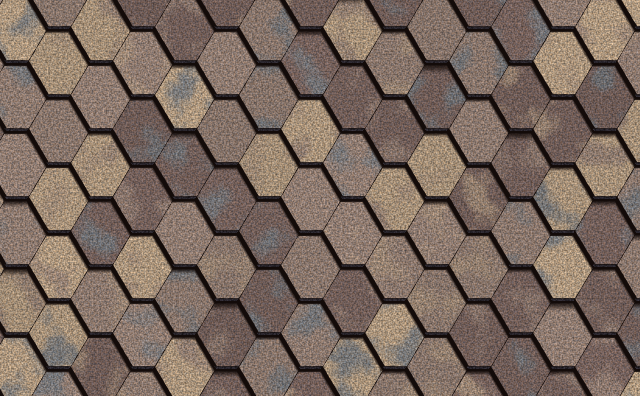
Write a WebGL 2 fragment shader that draws this texture.

```glsl
#version 300 es
precision highp float;
// Hexagonal asphalt roof shingles: staggered columns of flat-topped hexagons.
// Each tile is an intersection of three slabs; wide slits on one diagonal and
// under each tile read as shadow. Gradient noise adds granules and patches.

uniform vec2 u_resolution;
out vec4 fragColor;

// Layout, measured in column spacings
const float COLUMNS = 15.23;               // columns across the canvas
const float ROW = 1.618;                   // vertical period in one column
const vec2 ORIGIN = vec2(0.397, 0.647);    // centre of the first tile
const vec2 SLANT = vec2(0.86, 0.51);       // normal of the slanted edges
const float HALF_HEIGHT = 0.745;
const float HALF_FLUSH = 0.629;            // slab with hairline seams
const float HALF_OPEN = 0.584;             // slab with wide dark slits
const float EDGE_WOBBLE = 0.014;

// Surface
const float GRAIN_FREQ = 27.0;
const float GRAIN_CONTRAST = 0.30;
const vec3 TAN = vec3(0.655, 0.570, 0.475);
const vec3 TAUPE = vec3(0.540, 0.465, 0.425);
const vec3 UMBER = vec3(0.440, 0.365, 0.345);
const vec3 SLATE = vec3(0.430, 0.440, 0.455);
const vec3 SHADOW = vec3(0.075, 0.045, 0.037);
const vec3 LIP = vec3(0.155, 0.140, 0.165);

float hash(vec2 p) {
    vec3 q = fract(vec3(p.xyx) * 0.1031);
    q += dot(q, q.yzx + 33.33);
    return fract((q.x + q.y) * q.z);
}

float cornerSlope(vec2 cell, vec2 corner, vec2 f) {
    float angle = 6.2832 * hash(cell + corner);
    return dot(vec2(cos(angle), sin(angle)), f - corner);
}

// Gradient noise, roughly -0.7 to 0.7
float noise(vec2 p) {
    vec2 cell = floor(p), f = fract(p);
    vec2 w = f * f * f * (f * (f * 6.0 - 15.0) + 10.0);
    vec2 e = vec2(0.0, 1.0);
    return mix(mix(cornerSlope(cell, e.xx, f), cornerSlope(cell, e.yx, f), w.x),
               mix(cornerSlope(cell, e.xy, f), cornerSlope(cell, e.yy, f), w.x), w.y);
}

// Distance to a tile centred at zero, negative inside
float tileDistance(vec2 q) {
    float open = abs(dot(q, SLANT)) - HALF_OPEN;
    float flush = abs(dot(q, vec2(SLANT.x, -SLANT.y))) - HALF_FLUSH;
    return max(abs(q.y) - HALF_HEIGHT, max(open, flush));
}

// Blend of the base tone with patches of a second tone
vec3 tileColor(vec2 q, vec2 id) {
    float kind = hash(id + 17.0);
    vec3 base = kind < 0.27 ? TAN : (kind < 0.66 ? TAUPE : UMBER);
    float other = hash(id + 53.0);
    vec3 second = other < 0.3 ? SLATE : (other < 0.65 ? TAUPE : mix(TAN, TAUPE, 0.4));
    float patches = noise(q * 1.3 + id * 7.31 + 40.0) + 0.25 * noise(q * 5.0 + id * 3.7 + 90.0);
    float amount = smoothstep(-0.05, 0.45, patches) * 0.85;
    return mix(base, second, amount) * (0.96 + 0.08 * hash(id + 91.0));
}

void main() {
    vec2 p = gl_FragCoord.xy * COLUMNS / u_resolution.x;
    float pixel = COLUMNS / u_resolution.x;
    vec2 layout_p = p - ORIGIN;

    // Nearest tile among the two neighbouring columns
    float dist = 1e3;
    vec2 local = vec2(0.0), id = vec2(0.0);
    for (int i = 0; i < 2; i++) {
        float column = floor(layout_p.x) + float(i);
        float lift = 0.5 * mod(column, 2.0);
        float row = round(layout_p.y / ROW - lift);
        vec2 q = layout_p - vec2(column, (row + lift) * ROW);
        float d = tileDistance(q);
        if (d < dist) {
            dist = d;
            local = q;
            id = vec2(column, row) + 20.0;
        }
    }

    // Granules: coarse and fine grain plus a warm-to-cool shift
    float grain = noise(p * GRAIN_FREQ) + 0.6 * noise(p * GRAIN_FREQ * 0.55 + 300.0);
    float tint = noise(p * GRAIN_FREQ * 0.8 + 700.0);
    vec3 color = tileColor(local, id);
    color *= 1.0 + GRAIN_CONTRAST * 1.5 * grain;
    color += tint * vec3(0.06, 0.0, -0.06);

    // Shadow cast by the tiles above and to the upper right
    float wobble = EDGE_WOBBLE * noise(p * 9.0 + 150.0);
    float fromTop = HALF_HEIGHT - local.y + wobble;
    float fromSlit = HALF_OPEN - dot(local, SLANT) + wobble;
    float reach = mix(0.03, 0.22, pow(hash(id + 71.0), 4.0));
    float topShade = 0.75 * (1.0 - smoothstep(0.0, reach, fromTop));
    float slitShade = 0.7 * (1.0 - smoothstep(0.0, 0.055, fromSlit));
    color = mix(color, SHADOW, max(topShade, slitShade));

    // Dark slits, with the gritty front lip of each tile above the shadow
    float lip = smoothstep(0.0, 0.02, -local.y - HALF_HEIGHT);
    vec3 gap = mix(SHADOW, LIP * (1.0 + 0.8 * grain), lip);
    float cover = 1.0 - smoothstep(-0.6 * pixel, 0.6 * pixel, dist + wobble * 0.6);
    fragColor = vec4(clamp(mix(gap, color, cover), 0.0, 1.0), 1.0);
}
```
